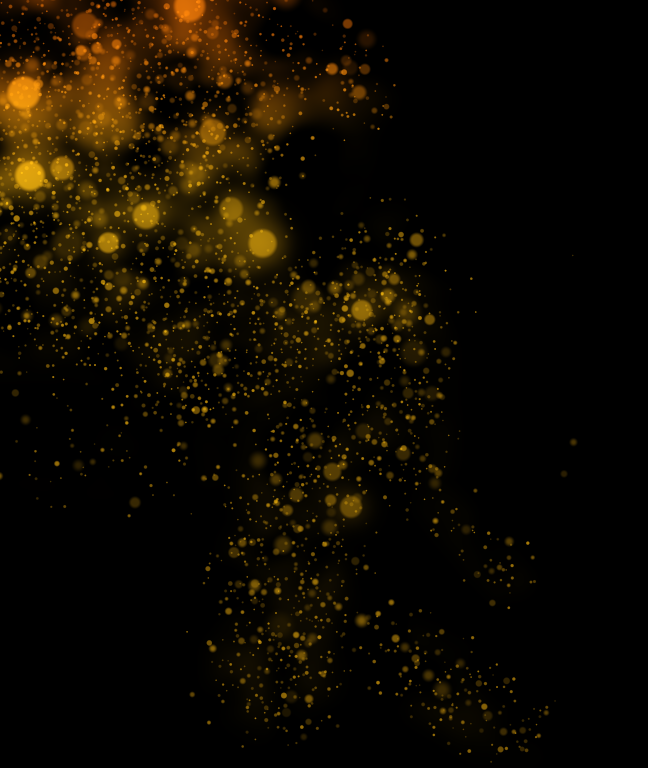
Write a Shadertoy shader that draws this background.

```glsl
// Golden bokeh dust drifting from a warm upper-left glow down across black.

vec3 hash3(vec2 p) {
    vec3 q = fract(p.xyx * vec3(0.1031, 0.1030, 0.0973));
    q += dot(q, q.yxz + 33.33);
    return fract((q.xxy + q.yzz) * q.zyx);
}

float gradientNoise(vec2 p) {
    vec2 cell = floor(p), f = fract(p);
    vec2 u = f * f * (3.0 - 2.0 * f);
    vec2 e = vec2(1.0, 0.0);
    float a = dot(hash3(cell).xy * 2.0 - 1.0, f);
    float b = dot(hash3(cell + e).xy * 2.0 - 1.0, f - e);
    float c = dot(hash3(cell + e.yx).xy * 2.0 - 1.0, f - e.yx);
    float d = dot(hash3(cell + 1.0).xy * 2.0 - 1.0, f - 1.0);
    return mix(mix(a, b, u.x), mix(c, d, u.x), u.y);
}

// Soft capsule from a to b, fading out at radius r
float stroke(vec2 p, vec2 a, vec2 b, float r) {
    vec2 ab = b - a;
    float h = clamp(dot(p - a, ab) / dot(ab, ab), 0.0, 1.0);
    return 1.0 - smoothstep(0.25 * r, r, length(p - a - ab * h));
}

// Where the dust gathers
float dustDensity(vec2 p) {
    float m = stroke(p, vec2(0.0, 0.84), vec2(0.20, 0.88), 0.27);
    m = max(m, 0.80 * stroke(p, vec2(0.0, 0.64), vec2(0.27, 0.62), 0.17));
    m = max(m, 0.60 * stroke(p, vec2(0.30, 0.94), vec2(0.45, 0.89), 0.10));
    m = max(m, 0.95 * stroke(p, vec2(0.25, 0.54), vec2(0.48, 0.59), 0.14));
    m = max(m, 0.70 * stroke(p, vec2(0.51, 0.64), vec2(0.51, 0.42), 0.12));
    m = max(m, 0.75 * stroke(p, vec2(0.40, 0.42), vec2(0.36, 0.13), 0.13));
    m = max(m, 0.35 * stroke(p, vec2(0.56, 0.35), vec2(0.66, 0.25), 0.06));
    m = max(m, 0.50 * stroke(p, vec2(0.51, 0.15), vec2(0.66, 0.05), 0.09));
    return max(m, 0.22 * stroke(p, vec2(0.0, 0.41), vec2(0.25, 0.40), 0.09));
}

// One grid of scattered discs; fineness runs from 0 (bokeh) to 1 (specks)
float dustLayer(vec2 p, float scale, float fineness) {
    float sum = 0.0;
    vec2 cell = floor(p * scale);
    for (int j = -1; j <= 1; j++)
    for (int i = -1; i <= 1; i++) {
        vec2 id = cell + vec2(i, j);
        vec3 place = hash3(id + scale * 7.0);
        vec3 look = hash3(id + scale * 3.0 + 51.0);
        vec2 center = (id + place.xy) / scale;
        float chance = 0.65 * pow(dustDensity(center), mix(1.7, 1.0, fineness));
        if (place.z > chance) continue;
        float radius = mix(0.12, 0.30, look.x * look.x) / scale;
        float edge = max(radius * mix(0.3, 0.9, look.y), 1.0 / iResolution.y);
        float disc = 1.0 - smoothstep(radius - edge, radius + 0.5 * edge, length(p - center));
        sum += disc * mix(0.25, 1.0, look.z * look.z);
    }
    return sum * mix(0.30, 1.0, fineness);
}

// Large lights: center, radius, strength
const vec4 keyLights[12] = vec4[12](
    vec4(0.031, 0.879, 0.022, 1.5), vec4(0.039, 0.771, 0.020, 1.3),
    vec4(0.081, 0.781, 0.016, 0.7), vec4(0.247, 0.992, 0.021, 1.1),
    vec4(0.111, 0.967, 0.018, 0.5), vec4(0.277, 0.828, 0.018, 0.6),
    vec4(0.342, 0.683, 0.019, 0.7), vec4(0.190, 0.719, 0.018, 0.7),
    vec4(0.141, 0.684, 0.014, 0.8), vec4(0.301, 0.728, 0.016, 0.4),
    vec4(0.471, 0.596, 0.014, 0.6), vec4(0.457, 0.340, 0.015, 0.4));

void mainImage(out vec4 fragColor, in vec2 fragCoord) {
    vec2 p = fragCoord / iResolution.y;

    // Smoky haze, strongest at the upper left
    float smoke = smoothstep(-0.2, 0.5, gradientNoise(p * 11.0) + 0.4 * gradientNoise(p * 23.0 + 9.0));
    float density = dustDensity(p);
    float light = 0.42 * smoke * stroke(p, vec2(0.0, 0.90), vec2(0.20, 0.86), 0.31);
    light += 0.13 * smoke * density * density;

    // Scattered dust from broad bokeh to fine specks
    float scale = 13.0;
    for (int i = 0; i < 5; i++) {
        light += dustLayer(p, scale, float(i) / 4.0) * mix(0.75, 1.1, p.y);
        scale *= 1.7;
    }

    // Key lights with a surrounding glow
    for (int i = 0; i < 12; i++) {
        vec4 k = keyLights[i];
        float d = length(p - k.xy) / k.z;
        light += k.w * (0.75 * (1.0 - smoothstep(0.75, 1.1, d)) + 0.3 * exp(-0.4 * d * d));
    }

    // Amber at the top, gold below
    light = 1.0 - exp(-1.25 * light);
    vec3 tint = mix(vec3(1.0, 0.72, 0.05), vec3(1.0, 0.46, 0.02), smoothstep(0.72, 1.0, p.y));
    vec3 color = tint * light + vec3(0.08, 0.12, 0.03) * pow(light, 4.0);
    fragColor = vec4(color, 1.0);
}
```
